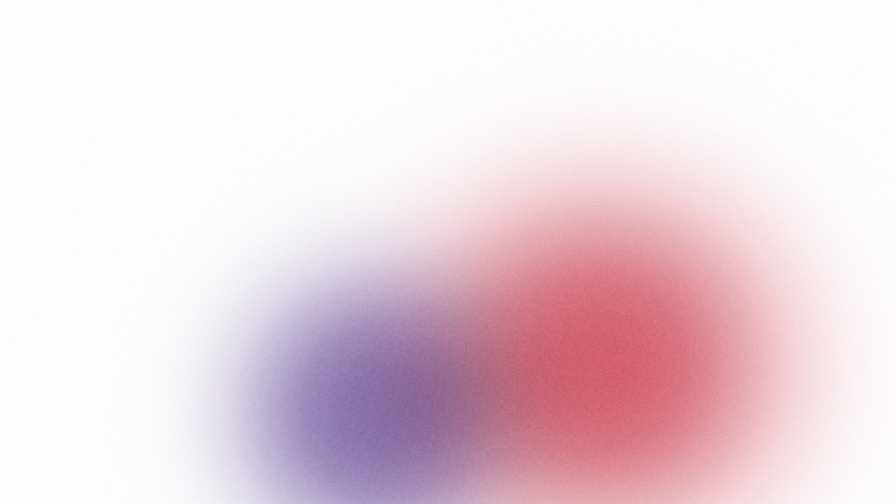
Write a Shadertoy shader that draws this background.

```glsl
// Two soft glows, rose and violet, on a near-white ground under fine grain.
// Each glow is an elliptical falloff that tints the ground by multiplication,
// so the overlap turns to mauve. Lengths are in canvas heights.

#define PAPER vec3(0.993, 0.991, 0.991)
#define ROSE vec3(0.835, 0.385, 0.445)
#define VIOLET vec3(0.55, 0.475, 0.70)
#define ROSE_CENTER vec2(1.192, 0.278)
#define ROSE_RADII vec2(0.345, 0.325)
#define VIOLET_CENTER vec2(0.742, 0.182)
#define VIOLET_RADII vec2(0.265, 0.27)
#define FALLOFF 2.6
#define GRAIN_ROWS 288.0
#define GRAIN_PAPER 0.006
#define GRAIN_GLOW 0.035

float hash(vec2 p) {
    return fract(sin(dot(p, vec2(12.9898, 78.233))) * 43758.5453);
}

// 1 at the center, fading smoothly to 0 outside the ellipse
float glow(vec2 p, vec2 center, vec2 radii) {
    return exp(-pow(length((p - center) / radii), FALLOFF));
}

void mainImage(out vec4 fragColor, in vec2 fragCoord) {
    // Keep the composition centered if the aspect ratio changes
    vec2 p = (fragCoord - 0.5 * iResolution.xy) / iResolution.y
           + vec2(8.0 / 9.0, 0.5);

    float rose = glow(p, ROSE_CENTER, ROSE_RADII);
    float violet = glow(p, VIOLET_CENTER, VIOLET_RADII);

    // Translucent tints over the paper
    vec3 color = PAPER;
    color *= mix(vec3(1.0), ROSE, rose);
    color *= mix(vec3(1.0), VIOLET, violet);

    // Grain grows where the ground is tinted
    float noise = hash(floor(p * GRAIN_ROWS)) - 0.5;
    float tint = clamp(rose + violet, 0.0, 1.0);
    color += noise * mix(GRAIN_PAPER, GRAIN_GLOW, tint);

    fragColor = vec4(clamp(color, 0.0, 1.0), 1.0);
}
```
